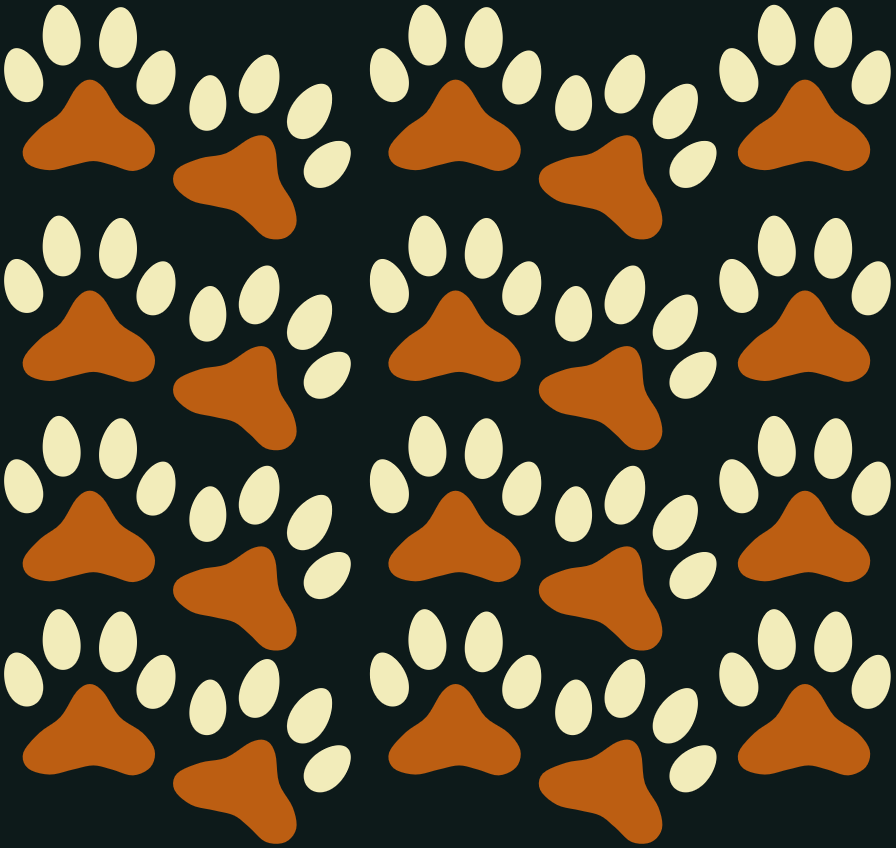
Reproduce this pattern procedurally as a Shadertoy shader.

```glsl
const vec2 DESIGN = vec2(768.0, 724.0); // layout units across the canvas, y down
const vec3 NIGHT = vec3(0.052, 0.100, 0.100);
const vec3 RUST = vec3(0.737, 0.370, 0.070);
const vec3 CREAM = vec3(0.950, 0.925, 0.730);

const int COLUMNS = 3;
const int ROWS = 4;
const float COLUMN_X[COLUMNS] = float[](77.0, 390.5, 690.0);
const float ROW_Y[ROWS] = float[](48.0, 228.0, 399.0, 564.0);
const vec2 TILTED_OFFSET = vec2(160.2, 50.5);
const float TILT = 0.45;

// Pad outline knots, measured from the apex
const int KNOTS = 16;
const vec2 PAD[KNOTS] = vec2[](
    vec2(0.0, 0.0), vec2(11.5, 6.7), vec2(25.5, 28.0), vec2(45.0, 41.5),
    vec2(55.5, 56.5), vec2(52.0, 71.0), vec2(37.0, 78.0), vec2(19.0, 73.0),
    vec2(3.0, 69.5), vec2(-14.5, 73.0), vec2(-34.5, 77.3), vec2(-53.0, 72.0),
    vec2(-57.0, 58.5), vec2(-43.0, 41.5), vec2(-25.0, 28.0), vec2(-11.5, 6.7));

// Maps a point into a frame turned clockwise by the angle
vec2 intoTurned(vec2 p, float angle) {
    float c = cos(angle), s = sin(angle);
    return mat2(c, -s, s, c) * p;
}

vec2 catmullRom(vec2 a, vec2 b, vec2 c, vec2 d, float t) {
    return 0.5 * (2.0 * b + t * (c - a + t * (2.0 * a - 5.0 * b + 4.0 * c - d
         + t * (3.0 * (b - c) + d - a))));
}

// Signed distance to the smooth closed outline
float padDistance(vec2 p) {
    const int STEPS = 5;
    float nearest = 1e6;
    float side = 1.0;
    vec2 start = PAD[0];
    for (int i = 0; i < KNOTS; i++) {
        vec2 a = PAD[(i + KNOTS - 1) % KNOTS];
        vec2 b = PAD[i];
        vec2 c = PAD[(i + 1) % KNOTS];
        vec2 d = PAD[(i + 2) % KNOTS];
        for (int j = 1; j <= STEPS; j++) {
            vec2 end = catmullRom(a, b, c, d, float(j) / float(STEPS));
            vec2 edge = end - start;
            vec2 toP = p - start;
            vec2 gap = toP - edge * clamp(dot(toP, edge) / dot(edge, edge), 0.0, 1.0);
            nearest = min(nearest, dot(gap, gap));
            if ((start.y > p.y) != (end.y > p.y)
                && toP.x < edge.x * toP.y / edge.y) side = -side;
            start = end;
        }
    }
    return side * sqrt(nearest);
}

// Approximate distance to an egg that narrows upward
float eggDistance(vec2 p, vec2 radii) {
    p.x /= 1.0 + 0.13 * clamp(p.y / radii.y, -1.5, 1.5);
    float k = length(p / radii);
    return k * (k - 1.0) / max(length(p / (radii * radii)), 1e-4);
}

float toesDistance(vec2 p) {
    float nearest = 1e6;
    for (int i = 0; i < 4; i++) {
        float side = i < 2 ? -1.0 : 1.0;
        bool outer = i % 2 == 0;
        vec2 center = outer ? vec2(57.5 * side, 17.0 + side)
                            : vec2(24.5 * side, -17.0 + side);
        vec2 radii = outer ? vec2(15.6, 23.8) : vec2(16.0, 26.0);
        float lean = side * (outer ? 0.34 : 0.11);
        nearest = min(nearest, eggDistance(intoTurned(p - center, lean), radii));
    }
    return nearest;
}

float coverage(float d, float pixel) {
    return clamp(0.5 - d / pixel, 0.0, 1.0);
}

vec3 drawPaw(vec3 color, vec2 p, float angle, float pixel) {
    p = intoTurned(p, angle);
    // Skip points well outside the paw
    if (length(p - vec2(0.0, 27.0)) > 105.0) return color;
    color = mix(color, RUST, coverage(padDistance(p - vec2(0.0, 20.0)), pixel));
    return mix(color, CREAM, coverage(toesDistance(p), pixel));
}

void mainImage(out vec4 fragColor, in vec2 fragCoord) {
    vec2 uv = fragCoord / iResolution.xy;
    vec2 p = vec2(uv.x, 1.0 - uv.y) * DESIGN;
    float pixel = DESIGN.x / iResolution.x;
    vec3 color = NIGHT;

    for (int row = 0; row < ROWS; row++) {
        for (int column = 0; column < COLUMNS; column++) {
            vec2 local = p - vec2(COLUMN_X[column], ROW_Y[row]);
            color = drawPaw(color, local, 0.0, pixel);
            // The last column has no tilted partner
            if (column < COLUMNS - 1)
                color = drawPaw(color, local - TILTED_OFFSET, TILT, pixel);
        }
    }
    fragColor = vec4(color, 1.0);
}
```
